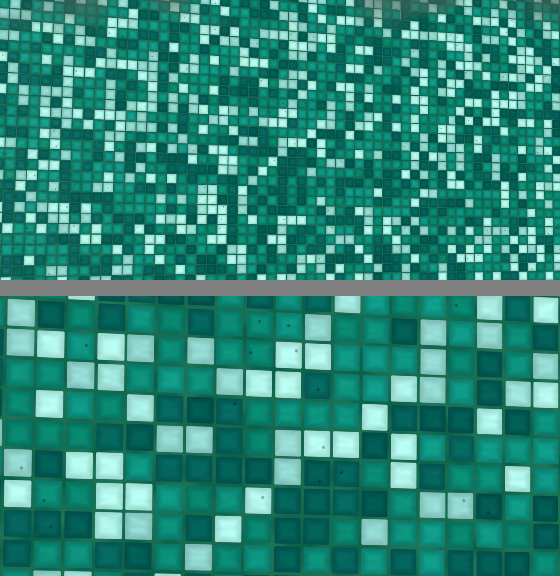
Top, the full canvas; bottom, a detail of the centre.
Give the GLSL for this texture, as a WebGL 2 fragment shader.

```glsl
#version 300 es
precision highp float;
uniform vec2 u_resolution;
out vec4 outColor;

float hash(vec2 p) {
  vec3 q = fract(vec3(p.xyx) * 0.1031);
  q += dot(q, q.yzx + 33.33);
  return fract((q.x + q.y) * q.z);
}

float noise(vec2 p) {
  vec2 i = floor(p), f = fract(p);
  f = f * f * (3.0 - 2.0 * f);
  return mix(mix(hash(i), hash(i + vec2(1, 0)), f.x),
             mix(hash(i + vec2(0, 1)), hash(i + vec2(1, 1)), f.x), f.y);
}

float roundedBox(vec2 p, vec2 halfSize, float radius) {
  vec2 d = abs(p) - halfSize + radius;
  return length(max(d, 0.0)) + min(max(d.x, d.y), 0.0) - radius;
}

// Tile coordinates of a wall seen at an angle: tiles shrink to the right
vec2 wallCoords(vec2 p) {
  float column = p.x * (50.0 + 8.0 * p.x) + p.y * (0.9 - 1.3 * p.x);
  float row = p.y * (26.0 + 5.5 * p.x) - 4.8 * p.x;
  return vec2(column, row) + vec2(0.1, 40.3);
}

// Three glass families: dark teal, emerald and pale aqua
vec3 glassColor(vec2 id, float paleShare) {
  float kind = hash(id + 17.0);
  float shade = hash(id + 91.0);
  vec3 dark = mix(vec3(0.0, 0.35, 0.32), vec3(0.02, 0.41, 0.38), shade);
  vec3 emerald = mix(vec3(0.03, 0.51, 0.42), vec3(0.06, 0.60, 0.53), shade);
  vec3 pale = mix(vec3(0.56, 0.83, 0.80), vec3(0.69, 0.95, 0.91),
                  smoothstep(0.35, 0.6, shade));
  if (kind < paleShare) return pale;
  return kind > 0.72 ? dark : emerald;
}

void main() {
  vec2 p = gl_FragCoord.xy / u_resolution;
  p.y = 1.0 - p.y;
  vec2 wall = wallCoords(p);
  vec2 id = floor(wall);
  vec2 local = fract(wall) - 0.5;
  float aa = 29.0 / u_resolution.y;

  // Slightly uneven tile sizes and placement
  vec2 jitter = vec2(hash(id + 5.0), hash(id + 63.0)) - 0.5;
  float d = roundedBox(local - 0.03 * jitter, vec2(0.447) - 0.012 * jitter.yx, 0.05);

  // Fewer pale tiles around the middle
  float paleShare = 0.27 + 0.22 * pow(abs(p.x - 0.53), 1.3) + 0.08 * (noise(id * 0.16) - 0.5);
  vec3 glass = glassColor(id, paleShare);
  float paleness = smoothstep(0.3, 0.5, glass.r);

  // Glow in the glass body, darker rim and cloudy streaks
  glass *= mix(0.85, 1.04, smoothstep(0.0, 0.3, -d) * (1.0 - 0.3 * paleness) + 0.3 * paleness);
  glass *= 0.97 + 0.06 * noise(wall * vec2(3.0, 8.0));

  // Chalky film toward the left on the green tiles
  float film = smoothstep(0.4, 0.0, p.x) * (1.0 - paleness);
  glass += film * vec3(0.07, 0.04, 0.05) * noise(wall * vec2(2.0, 6.0) + 9.0);

  // Occasional small chips
  vec2 chip = vec2(hash(id + 31.0), hash(id + 47.0)) * 0.6 - 0.3;
  float chipped = step(0.88, hash(id + 73.0));
  glass *= 1.0 - 0.3 * chipped * (1.0 - smoothstep(0.03, 0.06 + aa * 0.5, length(local - chip)));

  // Olive green grout
  vec3 grout = mix(vec3(0.04, 0.37, 0.28), vec3(0.13, 0.46, 0.34), noise(wall * 1.7));
  vec3 color = mix(glass, grout, smoothstep(-0.5 * aa, 0.5 * aa, d));

  // Faint brown reflections along the upper edge
  float stain = smoothstep(0.14, 0.0, p.y) * smoothstep(0.52, 0.8, noise(p * vec2(13.0, 9.0) + 3.0));
  color = mix(color, vec3(0.30, 0.38, 0.34), 0.55 * stain);

  outColor = vec4(color, 1.0);
}
```
